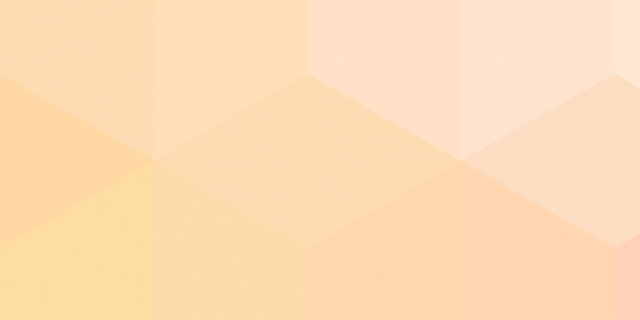
This background is drawn by a Shadertoy shader. Its source:

```glsl
const float COLUMN = 0.48;

vec2 gradientAt(vec2 cell) {
    float angle = 6.2832 * fract(sin(dot(cell, vec2(127.1, 311.7))) * 4375.5);
    return vec2(cos(angle), sin(angle));
}

float gradientNoise(vec2 p) {
    vec2 cell = floor(p), f = fract(p);
    vec2 u = f * f * (3.0 - 2.0 * f);
    float low = mix(dot(gradientAt(cell), f),
                    dot(gradientAt(cell + vec2(1, 0)), f - vec2(1, 0)), u.x);
    float high = mix(dot(gradientAt(cell + vec2(0, 1)), f - vec2(0, 1)),
                     dot(gradientAt(cell + vec2(1, 1)), f - vec2(1, 1)), u.x);
    return mix(low, high, u.y);
}

void mainImage(out vec4 fragColor, in vec2 fragCoord) {
    vec2 p = fragCoord / iResolution.y;
    float soft = 0.8 / iResolution.y;

    // Facet colours, left to right
    vec3 upper[5] = vec3[5](
        vec3(0.992, 0.863, 0.700), vec3(1.0, 0.871, 0.722),
        vec3(0.996, 0.882, 0.776), vec3(0.996, 0.894, 0.808),
        vec3(1.0, 0.906, 0.831));
    vec3 lower[5] = vec3[5](
        vec3(0.992, 0.867, 0.629), vec3(0.990, 0.859, 0.669),
        vec3(1.0, 0.843, 0.682), vec3(1.0, 0.839, 0.688),
        vec3(1.0, 0.820, 0.718));
    vec3 rhombi[3] = vec3[3](
        vec3(1.0, 0.843, 0.647), vec3(0.996, 0.863, 0.700),
        vec3(0.988, 0.867, 0.761));

    // Vertical facets above and below the middle line
    vec3 above = upper[0], below = lower[0];
    for (int i = 1; i < 5; i++) {
        float passed = smoothstep(-soft, soft, p.x - COLUMN * float(i));
        above = mix(above, upper[i], passed);
        below = mix(below, lower[i], passed);
    }
    float height = p.y - 0.497;
    vec3 color = mix(below, above, smoothstep(-soft, soft, height));

    // Row of rhombi touching at their side corners
    float span = 2.0 * COLUMN;
    float taper = abs(2.0 * fract(p.x / span) - 1.0);
    float edge = (abs(height) - 0.273 * taper) * 0.87;
    int index = clamp(int(floor(p.x / span + 0.5)), 0, 2);
    color = mix(color, rhombi[index], 1.0 - smoothstep(-soft, soft, edge));

    // Faint paper mottling
    color += 0.004 * gradientNoise(p * 24.0);
    fragColor = vec4(clamp(color, 0.0, 1.0), 1.0);
}
```
